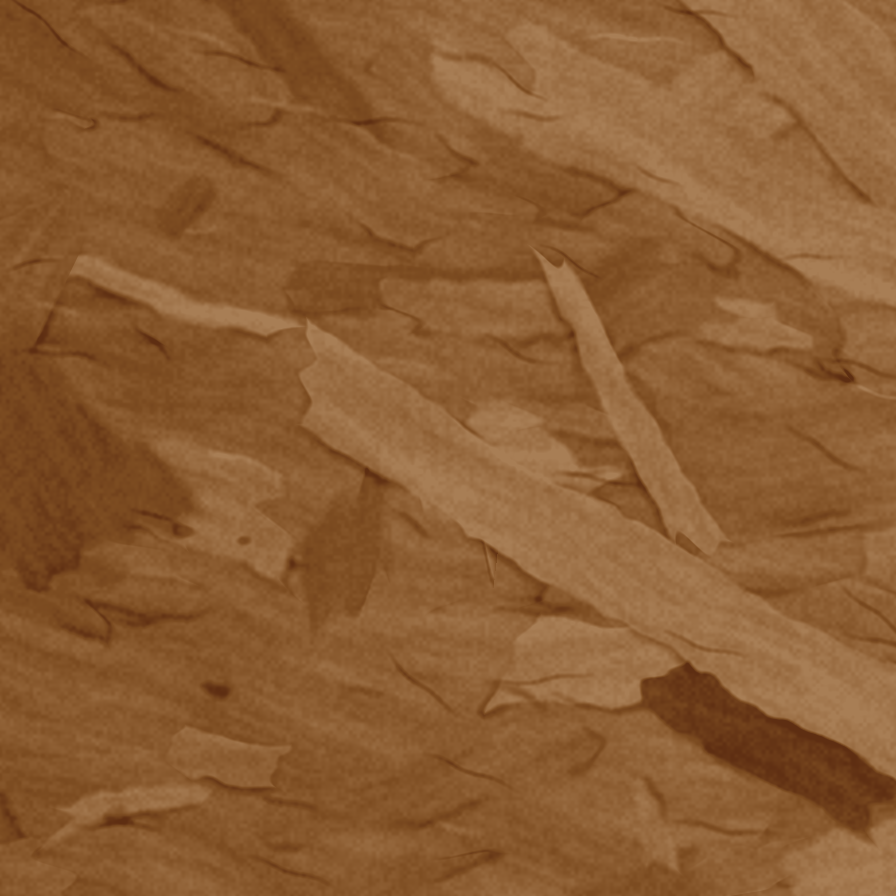
Write a three.js fragment shader that draws this texture.

```glsl
varying vec2 vUv;

float hash(vec2 p) {
  return fract(sin(dot(p, vec2(127.1, 311.7))) * 43758.5);
}

float noise(vec2 p) {
  vec2 cell = floor(p);
  vec2 f = fract(p);
  f = f * f * (3.0 - 2.0 * f);
  return mix(mix(hash(cell), hash(cell + vec2(1.0, 0.0)), f.x),
             mix(hash(cell + vec2(0.0, 1.0)), hash(cell + 1.0), f.x), f.y);
}

vec2 toLocal(vec2 p, vec2 centre, float angle) {
  float c = cos(angle);
  float s = sin(angle);
  p -= centre;
  return vec2(c * p.x + s * p.y, c * p.y - s * p.x);
}

// Streaks running along the local x axis
float woodGrain(vec2 q, float seed) {
  q.y += 0.008 * sin(q.x * 17.0 + seed);
  return 0.046 * (noise(q * vec2(6.0, 48.0) + seed) - 0.5)
       + 0.042 * (noise(q * vec2(18.0, 120.0) + seed * 2.0) - 0.5)
       + 0.040 * (noise(q * vec2(7.0, 16.0) - seed) - 0.5);
}

// One ragged strand laid over the tone below, with a shadow on its lower side
void layStrand(inout float tone, vec2 p, vec2 centre, float angle,
               vec2 halfSize, float strandTone, float softness, float seed) {
  vec2 q = toLocal(p, centre, angle);
  if (abs(q.x) > halfSize.x + 0.11 || abs(q.y) > halfSize.y * 1.5 + 0.03) return;
  vec2 edge = q;
  edge.y += 0.022 * (noise(vec2(q.x * 9.0, seed)) - 0.5)
          + 0.009 * (noise(q * 50.0 + seed) - 0.5);
  edge.x += q.y * (hash(vec2(seed, 3.0)) - 0.5) * 2.2
          + 0.05 * (noise(vec2(q.y * 45.0, seed + 7.0)) - 0.5);
  float taper = 1.0 + 0.8 * (hash(vec2(seed, 5.0)) - 0.5) * q.x / halfSize.x;
  float d = max(abs(edge.x) - halfSize.x, abs(edge.y) - halfSize.y * taper);
  if (d > 0.014) return;
  float lowerSide = smoothstep(0.01, -0.02, q.y);
  float patchy = smoothstep(-0.6, 0.7, sin(q.x * 31.0 + q.y * 23.0 + seed));
  tone -= (0.012 + 0.10 * lowerSide * patchy) * smoothstep(0.013, 0.0, d);
  if (d > softness) return;
  float rim = 0.026 * (1.0 - lowerSide) * patchy * smoothstep(-0.010, 0.0, d);
  float cover = smoothstep(softness, -softness, d);
  tone = mix(tone, strandTone + rim + woodGrain(q, seed), cover * 0.92);
}

void main() {
  vec2 p = vUv + 0.016 * (vec2(noise(vUv * 7.0), noise(vUv * 7.0 + 40.0)) - 0.5);
  float tone = woodGrain(toLocal(p, vec2(0.5), -0.3), 2.0) - 0.01;

  // Scattered strands, flatter towards the bottom
  for (int i = 0; i < 72; i++) {
    float id = float(i) + 1.0;
    vec2 centre = vec2(hash(vec2(id, 1.3)), hash(vec2(id, 2.7))) * 1.2 - 0.1;
    float bulk = hash(vec2(id, 6.2));
    vec2 halfSize = vec2(mix(0.05, 0.24, bulk * bulk), 0.0);
    if (distance(p, centre) > halfSize.x + 0.13) continue;
    halfSize.y = mix(0.010, 0.058, hash(vec2(id, 7.7)));
    float cross = step(0.8, hash(vec2(id, 5.9)));
    float angle = mix(0.15, -0.6, centre.y) + 0.7 * (hash(vec2(id, 4.1)) - 0.5);
    float strandTone = 0.15 * (hash(vec2(id, 8.4)) - 0.5);
    halfSize.x *= 1.0 - 0.35 * cross;
    layStrand(tone, p, centre, angle + cross * 1.4, halfSize, strandTone,
              mix(0.002, 0.009, hash(vec2(id, 9.6))), id);
  }

  // Broad top layer: planks, dark hollow and the long pale strands
  layStrand(tone, p, vec2(0.03, 0.50), -0.9, vec2(0.15, 0.09), -0.070, 0.013, 81.0);
  layStrand(tone, p, vec2(0.93, 0.93), -0.7, vec2(0.28, 0.07), 0.048, 0.004, 82.0);
  layStrand(tone, p, vec2(0.83, 0.79), -0.42, vec2(0.28, 0.055), 0.042, 0.006, 83.0);
  layStrand(tone, p, vec2(0.88, 0.48), 0.05, vec2(0.18, 0.08), -0.026, 0.004, 84.0);
  layStrand(tone, p, vec2(0.71, 0.66), 0.5, vec2(0.065, 0.055), -0.045, 0.005, 85.0);
  layStrand(tone, p, vec2(0.87, 0.18), -0.5, vec2(0.14, 0.048), -0.155, 0.003, 86.0);
  layStrand(tone, p, vec2(0.70, 0.55), -1.07, vec2(0.18, 0.020), 0.062, 0.003, 87.0);
  layStrand(tone, p, vec2(0.69, 0.37), -0.53, vec2(0.40, 0.052), 0.060, 0.003, 88.0);

  // Thin curved splits, with a few pale slivers
  for (int i = 0; i < 48; i++) {
    float id = float(i) + 200.0;
    vec2 centre = vec2(hash(vec2(id, 1.1)), hash(vec2(id, 2.2)));
    if (distance(p, centre) > 0.1) continue;
    vec2 q = toLocal(p, centre, mix(0.15, -0.75, hash(vec2(id, 3.3))));
    float reach = mix(0.03, 0.09, hash(vec2(id, 4.4)));
    q.y += (hash(vec2(id, 5.5)) - 0.5) * 4.0 * q.x * q.x + 0.002 * sin(q.x * 90.0 + id);
    float along = smoothstep(reach, 0.2 * reach, abs(q.x));
    float width = 0.003 + 0.006 * hash(vec2(id, 6.6));
    float split = along * smoothstep(width, 0.0, abs(q.y));
    tone += split * (hash(vec2(id, 7.7)) > 0.82 ? 0.06 : -0.085);
  }

  // Small dark knots
  float ragged = 0.018 * (noise(p * 60.0) - 0.5);
  for (int i = 0; i < 4; i++) {
    float id = float(i) + 300.0;
    vec2 centre = vec2(0.08 + 0.25 * hash(vec2(id, 1.0)), 0.05 + 0.42 * hash(vec2(id, 2.0)));
    float size = mix(0.010, 0.028, hash(vec2(id, 3.0)));
    float radius = length((p - centre) * vec2(1.0, 1.6)) + ragged;
    tone -= 0.12 * smoothstep(size, size * 0.2, radius);
  }

  // Uneven light and fine speckle
  tone += 0.040 * (smoothstep(0.0, 0.7, vUv.x) - 0.65) + 0.012 * (vUv.y - 0.5);
  tone += 0.030 * (noise(toLocal(vUv, vec2(0.5), -0.4) * vec2(5.0, 12.0)) - 0.5);
  tone += 0.042 * (noise(vUv * 230.0) - 0.5) + 0.022 * (noise(vUv * 100.0) - 0.5);
  tone = tone * 1.1 + 0.008;

  // Tone to wood colour
  vec3 deepBrown = vec3(0.37, 0.18, 0.07);
  vec3 brown = vec3(0.49, 0.30, 0.13);
  vec3 tan = vec3(0.56, 0.375, 0.205);
  vec3 paleTan = vec3(0.66, 0.495, 0.335);
  vec3 color = mix(deepBrown, brown, smoothstep(-0.20, -0.055, tone));
  color = mix(color, tan, clamp((tone + 0.065) / 0.07, 0.0, 1.0));
  color = mix(color, paleTan, clamp((tone - 0.005) / 0.10, 0.0, 1.0));
  gl_FragColor = vec4(color, 1.0);
}
```
